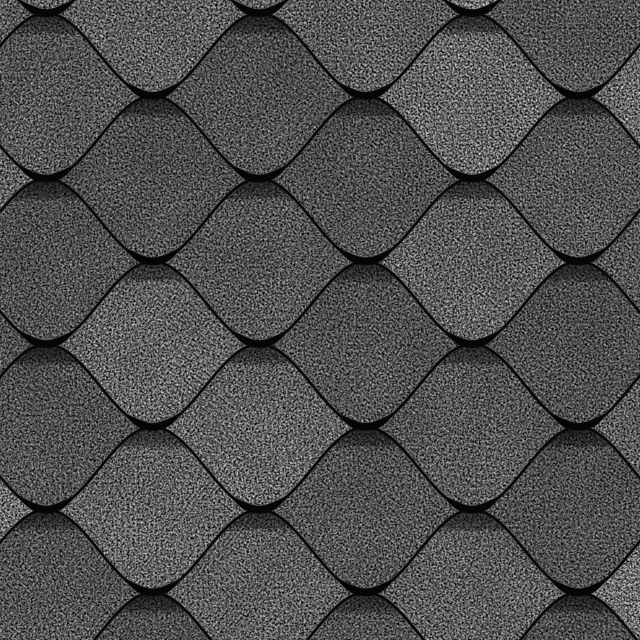
This texture is drawn by a three.js fragment shader. Its source:

```glsl
varying vec2 vUv;

const float TAU = 6.2831853;
const float COLUMN = 0.3327;                  // width of one shingle
const float ROW = 0.1293;                     // drop from one course to the next
const vec2 FIRST_TIP = vec2(0.0723, 0.0205);  // from the top left corner
const float THIN_LINE = 0.0019;               // half widths of the edge line
const float THICK_LINE = 0.0060;
const float EDGE_SOFTNESS = 0.0011;
const float LINE_ROUGHNESS = 0.0009;
const float BAND_DEPTH = 0.25;                // shaded top, in courses
const float GRAIN_SCALE = 337.0;
const float GRAIN_CONTRAST = 1.3;
const float DARK_TONE = 0.30;
const float LIGHT_TONE = 0.44;
const vec3 LINE_COLOR = vec3(0.025);

float hash(vec2 p) {
  return fract(sin(dot(p, vec2(127.1, 311.7))) * 43758.547);
}

float cornerSlope(vec2 cell, vec2 offset) {
  float angle = TAU * hash(cell);
  return dot(vec2(cos(angle), sin(angle)), offset);
}

float gradientNoise(vec2 p) {
  vec2 i = floor(p);
  vec2 f = p - i;
  vec2 u = f * f * f * (f * (f * 6.0 - 15.0) + 10.0);
  vec2 e = vec2(1.0, 0.0);
  float low = mix(cornerSlope(i, f), cornerSlope(i + e.xy, f - e.xy), u.x);
  float high = mix(cornerSlope(i + e.yx, f - e.yx), cornerSlope(i + e.xx, f - e.xx), u.x);
  return mix(low, high, u.y);
}

// Mineral granules: two rotated layers hide the noise lattice
float granules(vec2 p) {
  vec2 turned = mat2(0.8, 0.6, -0.6, 0.8) * p;
  return gradientNoise(turned * GRAIN_SCALE)
       + 0.7 * gradientNoise(p * GRAIN_SCALE * 0.73 + 41.3);
}

// +1 on even courses, -1 on odd ones
float courseSign(float course) {
  return 1.0 - 2.0 * mod(course, 2.0);
}

// Height of a course's lower edge, counted downward in courses
float edgeHeight(float course, float wave) {
  return course - 0.5 + 0.5 * courseSign(course) * wave;
}

void main() {
  float phase = TAU * (vUv.x - FIRST_TIP.x) / COLUMN;
  float wave = cos(phase);
  float down = (1.0 - vUv.y - FIRST_TIP.y) / ROW;
  float baseCourse = floor(down);
  float grain = granules(vUv);

  // Shingle that owns this point
  float course = baseCourse + 1.0;
  course += step(edgeHeight(course, wave), down);
  float shift = 0.5 * mod(course, 2.0);
  float column = floor((vUv.x - FIRST_TIP.x) / COLUMN - shift + 0.5);
  vec2 id = vec2(column, course);

  // Tone of each shingle, with faint mottling and a lighter tip
  float depth = down - course + 2.0;
  float pick = hash(id + 3.7);
  float tone = mix(DARK_TONE, LIGHT_TONE, pick * pick);
  tone *= 1.0 + 0.10 * gradientNoise(vUv * 14.0 + id * 5.3);
  tone *= mix(0.96, 1.06, depth * 0.5);

  // Shaded band under the overlap above
  float bandEdge = depth + 0.02 * grain;
  float band = 1.0 - smoothstep(BAND_DEPTH - 0.045, BAND_DEPTH + 0.035, bandEdge);
  float shade = mix(0.38, 0.68, clamp(depth / BAND_DEPTH, 0.0, 1.0));
  shade += 0.10 * (hash(id + 9.1) - 0.5);
  tone *= mix(1.0, shade, band);

  float value = clamp(tone * (1.0 + GRAIN_CONTRAST * grain), 0.03, 0.85);

  // Edge lines, swelling at the tips
  float slope = 0.5 * TAU * ROW / COLUMN * sin(phase);
  float steepness = sqrt(1.0 + slope * slope);
  float line = 0.0;
  for (int i = 0; i < 3; i++) {
    float edge = baseCourse + float(i);
    float gap = abs(down - edgeHeight(edge, wave)) * ROW / steepness;
    float tip = 0.5 + 0.5 * courseSign(edge) * wave;
    float halfWidth = mix(THIN_LINE, THICK_LINE, smoothstep(0.84, 0.99, tip));
    halfWidth += LINE_ROUGHNESS * grain;
    line = max(line, 1.0 - smoothstep(halfWidth - EDGE_SOFTNESS, halfWidth + EDGE_SOFTNESS, gap));
  }

  gl_FragColor = vec4(mix(vec3(value), LINE_COLOR, line), 1.0);
}
```
